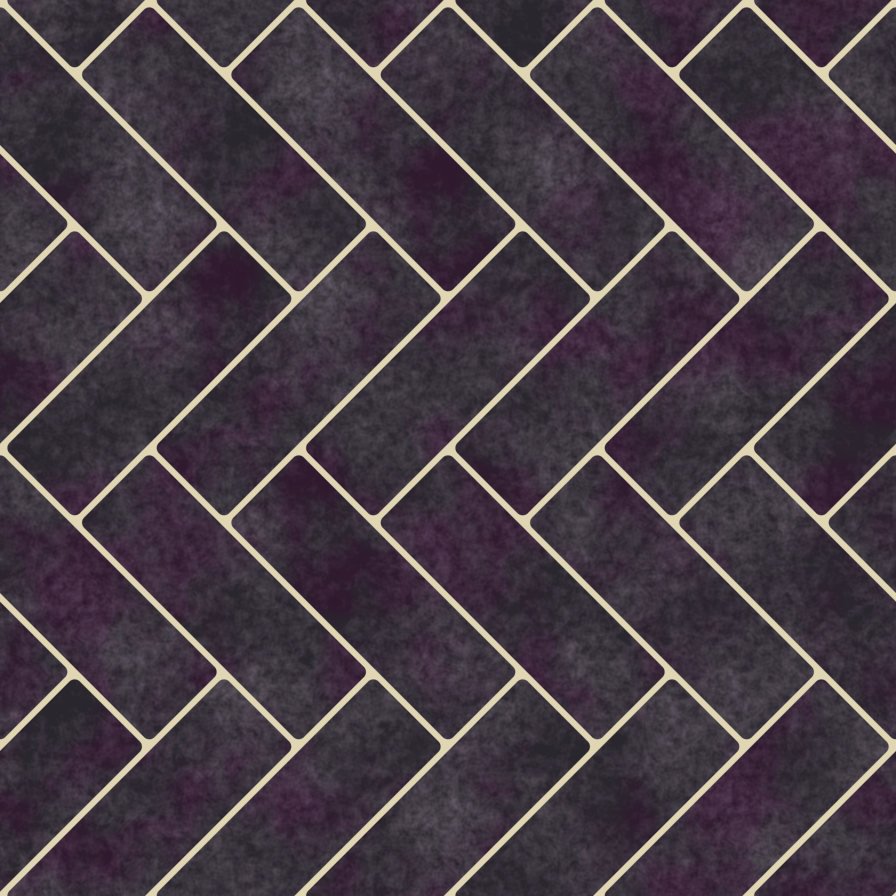
A Shadertoy shader for this texture:

```glsl
// Diagonal herringbone of mottled plum stone bricks with thin cream joints.

const float REPEATS = 6.0;       // zigzag columns across; half as many rows need 3 units each
const float BRICK_LENGTH = 3.0;  // in brick widths
const float JOINT_HALF = 0.029;  // in brick widths
const float CORNER_RADIUS = 0.07;

const vec3 CHARCOAL = vec3(0.165, 0.148, 0.180);
const vec3 PLUM = vec3(0.185, 0.098, 0.180);
const vec3 ASH = vec3(0.500, 0.460, 0.505);
const vec3 MAUVE = vec3(0.475, 0.365, 0.475);
const vec3 CREAM = vec3(0.880, 0.840, 0.705);

// Two random values in 0..1 for a non-negative whole-number cell.
vec2 hash22(vec2 cell) {
    uvec2 v = uvec2(cell) * 1664525u + 1013904223u;
    v.x += v.y * 1664525u;
    v.y += v.x * 1664525u;
    v ^= v >> 16u;
    v.x += v.y * 1664525u;
    v.y += v.x * 1664525u;
    v ^= v >> 16u;
    return vec2(v & 65535u) / 65535.0;
}

float cornerSlope(vec2 cell, vec2 toPoint, float period, float seed) {
    vec2 gradient = hash22(mod(cell, period) + seed) * 2.0 - 1.0;
    return dot(gradient, toPoint);
}

// Gradient noise that wraps after a whole number of cells.
float gradientNoise(vec2 p, float period, float seed) {
    vec2 i = floor(p), f = p - i;
    vec2 w = f * f * f * (f * (f * 6.0 - 15.0) + 10.0);
    vec2 e = vec2(1.0, 0.0);
    float low = mix(cornerSlope(i, f, period, seed),
                    cornerSlope(i + e.xy, f - e.xy, period, seed), w.x);
    float high = mix(cornerSlope(i + e.yx, f - e.yx, period, seed),
                     cornerSlope(i + e.xx, f - e.xx, period, seed), w.x);
    return mix(low, high, w.y);
}

// Layered noise with period 1 in uv.
float fbm(vec2 uv, float period, int octaves, float gain, float seed) {
    float sum = 0.0, amplitude = 1.0;
    for (int n = 0; n < octaves; n++) {
        sum += amplitude * gradientNoise(uv * period, period, seed + float(n) * 311.0);
        amplitude *= gain;
        period *= 2.0;
    }
    return sum;
}

float roundedBox(vec2 p, vec2 halfSize, float radius) {
    vec2 q = abs(p) - halfSize + radius;
    return length(max(q, 0.0)) + min(max(q.x, q.y), 0.0) - radius;
}

// Finds the brick at a point of the diagonal grid: centre and half size.
void herringbone(vec2 grid, out vec2 centre, out vec2 halfSize) {
    vec2 cell = floor(grid);
    float stepIndex = mod(cell.x + cell.y, 2.0 * BRICK_LENGTH);
    bool rising = stepIndex < BRICK_LENGTH;
    vec2 back = rising ? vec2(stepIndex, 0.0) : vec2(0.0, stepIndex - BRICK_LENGTH);
    halfSize = 0.5 * (rising ? vec2(BRICK_LENGTH, 1.0) : vec2(1.0, BRICK_LENGTH));
    centre = cell - back + halfSize;
}

// Cloudy stone with fine scratchy grain and drifting purple stains.
vec3 stone(vec2 uv, float tone) {
    vec2 warp = vec2(fbm(uv, 24.0, 2, 0.6, 1000.0), fbm(uv, 24.0, 2, 0.6, 2000.0));
    vec2 warped = uv + 0.012 * warp;
    float cloud = fbm(warped, 7.0, 5, 0.6, 3000.0);
    float stain = fbm(warped, 6.0, 4, 0.6, 4000.0);
    float grain = fbm(uv + 0.004 * warp, 64.0, 3, 0.8, 5000.0);
    float purple = smoothstep(-0.15, 0.45, stain);
    float light = 0.17 + tone + 0.30 * cloud + 0.27 * grain * (1.0 + 0.6 * cloud);
    return mix(mix(CHARCOAL, PLUM, purple), mix(ASH, MAUVE, purple), clamp(light, 0.0, 0.85));
}

void mainImage(out vec4 fragColor, in vec2 fragCoord) {
    vec2 uv = fragCoord / iResolution.xy;
    vec2 p = uv * REPEATS;

    // Diagonal axes, one unit per brick width
    vec2 grid = vec2(p.x + p.y, p.y - p.x + 1.0);
    vec2 centre, halfSize;
    herringbone(grid, centre, halfSize);

    // Wrapped identity gives each brick its own patch of stone and tone
    vec2 id = mod(vec2(centre.x - centre.y, centre.x + centre.y), 2.0 * REPEATS);
    vec2 random = hash22(id + 71.0);
    vec3 color = stone(uv + random, 0.05 * (random.x - 0.5));

    // Joints
    float pixel = 1.4142 * REPEATS / min(iResolution.x, iResolution.y);
    float edge = roundedBox(grid - centre, halfSize - JOINT_HALF, CORNER_RADIUS);
    color = mix(color, CREAM, smoothstep(-0.8 * pixel, 0.8 * pixel, edge));

    fragColor = vec4(color, 1.0);
}
```
